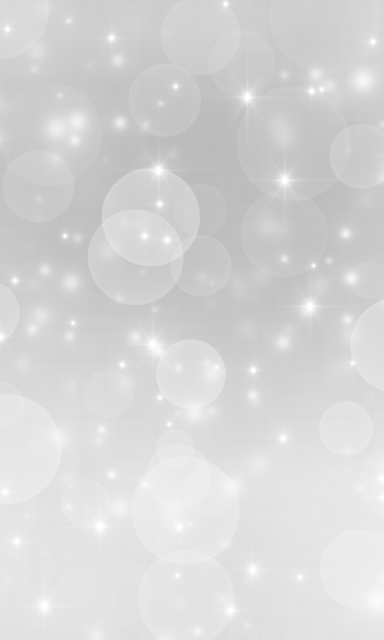
A WebGL 2 fragment shader for this background:

```glsl
#version 300 es
precision highp float;
// Pale silver bokeh: a soft grey gradient under translucent discs,
// blurred light spots and thin-rayed sparkles. Each layer is scattered
// on a jittered grid and blended towards white.

uniform vec2 u_resolution;
out vec4 outColor;

const vec2 DIAGONAL = vec2(0.56, 0.83);

float hash(float n) {
    return fract(sin(n * 12.9898) * 43758.55);
}

float hash2(vec2 p) {
    return fract(sin(dot(p, vec2(127.1, 311.7))) * 43758.55);
}

float valueNoise(vec2 p) {
    vec2 cell = floor(p);
    vec2 f = fract(p);
    f = f * f * (3.0 - 2.0 * f);
    float low = mix(hash2(cell), hash2(cell + vec2(1, 0)), f.x);
    float high = mix(hash2(cell + vec2(0, 1)), hash2(cell + vec2(1, 1)), f.x);
    return mix(low, high, f.y);
}

// Jittered grid position of item i, in units of the canvas width
vec2 scatter(int i, ivec2 grid, float seed, float aspect) {
    vec2 cell = vec2(i % grid.x, i / grid.x);
    float n = float(i) + seed;
    vec2 jitter = vec2(hash(n), hash(n + 57.3)) * 1.3 - 0.15;
    return (cell + jitter) / vec2(grid) * vec2(1.0, aspect);
}

float backdrop(vec2 uv, vec2 p) {
    float grey = mix(0.875, 0.735, smoothstep(0.2, 0.68, uv.y));
    grey = mix(grey, 0.80, smoothstep(0.74, 1.0, uv.y));
    float side = 2.0 * uv.x - 1.0;
    grey += 0.035 * side * side;
    grey += 0.035 * (valueNoise(p * 5.0) - 0.5);
    // Faint woven streaks
    grey += 0.008 * (valueNoise(p * vec2(90.0, 9.0)) - 0.5);
    grey += 0.008 * (valueNoise(p * vec2(9.0, 90.0)) - 0.5);
    return grey;
}

// Translucent disc with a slightly brighter rim
float disc(vec2 q, float radius, float edge) {
    float d = length(q) - radius;
    float fill = 1.0 - smoothstep(-edge, edge, d);
    float rim = exp(-abs(d + edge) / 0.006);
    return fill * (0.8 + 0.2 * smoothstep(-radius, 0.0, d) + 0.25 * rim);
}

// Bright blurred core inside a wide faint halo
float glow(vec2 q, float radius) {
    float d2 = dot(q, q) / (radius * radius);
    return 0.8 * exp(-d2) + 0.2 * exp(-d2 / 7.0);
}

float ray(float along, float across, float reach, float width) {
    return exp(-abs(along) / reach - abs(across) / width);
}

// Upright cross plus weaker diagonal rays
float sparkle(vec2 q, float reach, float width) {
    q = abs(q);
    float cross4 = ray(q.x, q.y, reach, width) + ray(q.y, q.x, reach, width);
    float along = dot(q, DIAGONAL);
    float across = q.x * DIAGONAL.y - q.y * DIAGONAL.x;
    return 0.5 * cross4 + 0.35 * ray(along, across, reach, width);
}

void main() {
    vec2 uv = gl_FragCoord.xy / u_resolution;
    vec2 p = gl_FragCoord.xy / u_resolution.x;
    float aspect = u_resolution.y / u_resolution.x;
    float pixel = 1.0 / u_resolution.x;
    float grey = backdrop(uv, p);

    // Large translucent discs
    for (int i = 0; i < 32; i++) {
        float n = float(i);
        vec2 q = p - scatter(i, ivec2(4, 8), 11.0, aspect);
        float radius = mix(0.045, 0.15, hash(n + 201.0));
        float alpha = mix(0.06, 0.32, pow(hash(n + 303.0), 1.4));
        grey = mix(grey, 0.97, alpha * disc(q, radius, max(pixel, 0.002)));
    }

    // Blurred light spots, gathered into loose clusters
    for (int i = 0; i < 176; i++) {
        float n = float(i);
        vec2 centre = scatter(i, ivec2(11, 16), 407.0, aspect);
        float radius = mix(0.007, 0.03, pow(hash(n + 509.0), 1.5));
        float cluster = smoothstep(0.25, 0.75, valueNoise(centre * 5.0 + 31.0));
        float alpha = mix(0.1, 0.85, hash(n + 601.0)) * cluster;
        grey = mix(grey, 1.0, alpha * glow(p - centre, radius));
    }

    // Sparkles with long thin rays
    for (int i = 0; i < 40; i++) {
        float n = float(i);
        vec2 q = p - scatter(i, ivec2(5, 8), 709.0, aspect);
        float size = pow(hash(n + 811.0), 1.6);
        float rays = sparkle(q, mix(0.015, 0.055, size), max(pixel, 0.0025));
        float core = glow(q, mix(0.006, 0.02, size));
        float light = mix(0.4, 0.75, size) * rays + 0.75 * core;
        grey = mix(grey, 1.0, min(light, 1.0));
    }

    outColor = vec4(vec3(grey), 1.0);
}
```
